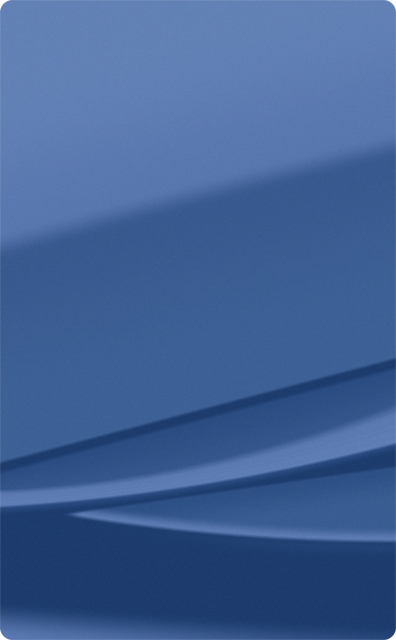
Write a WebGL 1 fragment shader that draws this background.

```glsl
precision highp float;
// Draws a blue abstract background of soft sweeping folds with glossy ribbons.

uniform vec2 u_resolution;

const vec3 SKY = vec3(0.385, 0.505, 0.710);
const vec3 HAZE = vec3(0.345, 0.465, 0.685);
const vec3 SLATE = vec3(0.220, 0.350, 0.560);
const vec3 STEEL = vec3(0.240, 0.378, 0.588);
const vec3 DEEP = vec3(0.160, 0.295, 0.505);
const vec3 NAVY = vec3(0.115, 0.235, 0.430);
const vec3 GLOSS = vec3(0.365, 0.485, 0.705);
const vec3 PAPER = vec3(1.0);

// Sine-free hash, from 0 to 1
float hash(vec2 p) {
  vec3 q = fract(vec3(p.xyx) * 0.1031);
  q += dot(q, q.yzx + 33.33);
  return fract((q.x + q.y) * q.z);
}

// Smooth value noise along one axis
float noise(float t) {
  float cell = floor(t);
  float f = fract(t);
  return mix(hash(vec2(cell, 7.0)), hash(vec2(cell + 1.0, 7.0)), f * f * (3.0 - 2.0 * f));
}

// Height of a parabolic fold: start + slope * x + bend * x^2
float fold(float x, float start, float slope, float bend) {
  return start + x * (slope + x * bend);
}

// Coverage below an edge, softened by the given half width
float below(float y, float edge, float blur) {
  return smoothstep(-blur, blur, edge - y);
}

// Signed distance to a rounded box centred on the origin
float roundedBox(vec2 p, vec2 halfSize, float radius) {
  vec2 q = abs(p) - halfSize + radius;
  return length(max(q, 0.0)) + min(max(q.x, q.y), 0.0) - radius;
}

// Broad upper fold and the dark crease under it
vec3 upperFolds(vec2 uv, float aa) {
  float brow = fold(uv.x, 0.614, 0.172, -0.012);
  float creaseTop = fold(uv.x, 0.277, 0.164, -0.001);
  float creaseBase = creaseTop - 0.0155;
  float ribbonTop = fold(uv.x, 0.232, 0.026, 0.104);

  vec3 sky = mix(HAZE, SKY, smoothstep(0.0, 0.25, uv.y - brow));
  vec3 slope = mix(SLATE, STEEL, smoothstep(0.03, 0.25, brow - uv.y));
  vec3 color = mix(sky, slope, below(uv.y, brow, 0.022));

  color = mix(color, NAVY, below(uv.y, creaseTop, 0.0025 + aa));
  float depth = clamp((creaseBase - uv.y) / (creaseBase - ribbonTop), 0.0, 1.0);
  vec3 hollow = mix(DEEP, SLATE, depth * 0.85);
  return mix(color, hollow, below(uv.y, creaseBase, 0.003 + aa));
}

// Curved glossy ribbon with fine lengthwise streaks
vec3 ribbon(vec3 color, vec2 uv, float aa) {
  float top = fold(uv.x, 0.232, 0.026, 0.104);
  float base = fold(uv.x, 0.208, 0.037, 0.062);
  float across = (uv.y - base) / (top - base);
  float streak = (noise(across * 14.0) - 0.5) * 0.035;
  vec3 sheen = mix(GLOSS, HAZE, smoothstep(0.3, 1.0, across)) + streak;
  color = mix(color, sheen, below(uv.y, top, 0.004 + 0.006 * uv.x));
  vec3 shade = mix(DEEP, NAVY, smoothstep(0.0, 0.014, base - uv.y));
  return mix(color, shade, below(uv.y, base, 0.002 + aa));
}

// Pointed lens that brightens toward its lower rim
vec3 lens(vec3 color, vec2 uv, float aa) {
  float top = fold(uv.x, 0.182, 0.089, 0.0);
  float rim = fold(uv.x, 0.214, -0.120, 0.060);
  float faint = below(uv.y, rim - 0.004, 0.006) * smoothstep(0.0, 0.03, uv.y - rim + 0.03);
  color = mix(color, DEEP, 0.5 * faint * smoothstep(0.2, 0.9, uv.x));
  float depth = smoothstep(0.0, 0.055, top - uv.y);
  vec3 body = mix(DEEP, STEEL, 0.2 + 0.6 * depth);
  body = mix(body, GLOSS, 1.0 - smoothstep(0.002, 0.023, uv.y - rim));
  float inside = below(uv.y, top, 0.002 + aa) * below(rim, uv.y, 0.003 + aa);
  return mix(color, body, inside * smoothstep(0.15, 0.21, uv.x));
}

// Glow rising from the lower left corner
vec3 lowerGlow(vec3 color, vec2 uv) {
  float edge = fold(uv.x, 0.062, -0.048, 0.008);
  float rise = smoothstep(0.0, 0.058, edge - uv.y);
  return mix(color, GLOSS, rise * mix(0.95, 0.6, uv.x));
}

void main() {
  vec2 uv = gl_FragCoord.xy / u_resolution;
  float aa = 0.75 / u_resolution.y;

  vec3 color = upperFolds(uv, aa);
  color = ribbon(color, uv, aa);
  color = lens(color, uv, aa);
  color = lowerGlow(color, uv);

  // Fine grain on a grid tied to the canvas
  color += (hash(floor(uv * vec2(316.0, 512.0))) - 0.5) * 0.012;

  // Rounded card corners, in units of the canvas width
  vec2 size = vec2(1.0, u_resolution.y / u_resolution.x);
  float card = roundedBox((uv - 0.5) * size, size * 0.5, 0.032);
  float pixel = 0.75 / u_resolution.x;
  color = mix(color, PAPER, smoothstep(-pixel, pixel, card));

  gl_FragColor = vec4(color, 1.0);
}
```
